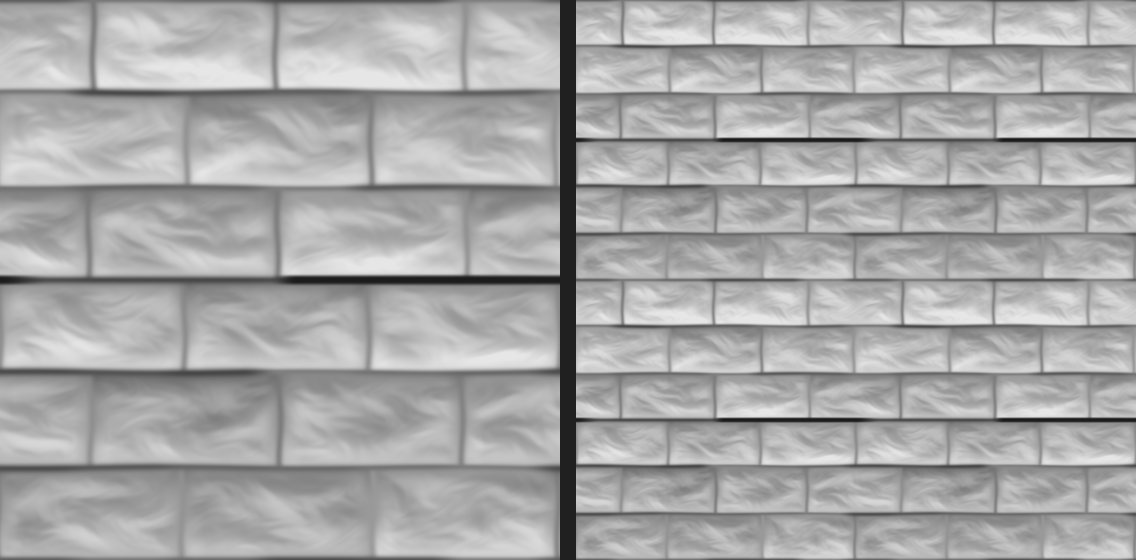
Left: one tile. Right: repeated 2 by 2.
Give the GLSL for this texture map, as a WebGL 2 fragment shader.

```glsl
#version 300 es
precision highp float;
// Soft grey hand-dressed stone blocks in running bond, three across and six down.
uniform vec2 u_resolution;
out vec4 fragColor;

const float TAU = 6.2831853;

float hash(vec2 p) {
    return fract(sin(dot(p, vec2(41.3, 289.1))) * 4375.85);
}

// Layered, gently folded sines: the worn bumps of a block face
float relief(vec2 p, vec2 seed) {
    float height = 0.0, amp = 1.0;
    vec2 q = p * vec2(3.4, 5.6) + seed * 40.0;
    for (int i = 0; i < 5; i++) {
        q += 0.32 * sin(q.yx * 1.2 + seed * TAU + float(i));
        height += amp * sin(q.x + 0.8 * sin(q.y * 0.9)) * cos(q.y + seed.x * 9.0);
        q = mat2(0.9, 0.436, -0.436, 0.9) * q * 1.6 + 2.7;
        amp *= 0.44;
    }
    return height;
}

// Darkness of a bed joint, varying by half block and wrapping across
float bedWear(float x, float joint) {
    float s = x * 6.0, cell = floor(s);
    float here = hash(vec2(mod(cell, 6.0), joint + 20.0));
    float next = hash(vec2(mod(cell + 1.0, 6.0), joint + 20.0));
    return mix(here, next, smoothstep(0.6, 1.0, fract(s)));
}

void main() {
    vec2 uv = gl_FragCoord.xy / u_resolution;

    // Nearly straight courses; whole waves let the edges meet
    float y = uv.y * 6.0 + 0.01 * sin(TAU * uv.x * 2.0 + 1.0) * sin(TAU * uv.y * 2.0)
            + 0.012 * sin(TAU * uv.y * 2.0);
    float row = mod(floor(y), 6.0);
    float x = uv.x * 3.0 + 0.5 * mod(row, 2.0) + 0.012
            + 0.014 * sin(TAU * uv.x + row * 2.1) + 0.005 * sin(TAU * uv.y * 7.0);
    vec2 id = vec2(mod(floor(x), 3.0), row);
    vec2 p = (fract(vec2(x, y)) - 0.5) * vec2(2.0, 1.0);
    vec2 edge = vec2(1.0, 0.5) - abs(p);
    vec2 seed = vec2(hash(id), hash(id + 7.3));

    // Relief lit from below and a little from the left
    float h = relief(p, seed);
    float slope = (h - relief(p + vec2(-0.02, -0.045), seed)) / 0.049;
    float inner = smoothstep(0.0, 0.25, min(edge.x, edge.y));
    float tone = 0.633 + 0.02 * row + 0.07 * (seed.y - 0.5);
    tone += inner * (0.095 * tanh(slope * 0.13) + 0.04 * h);

    // Rounded face: bright lower lip, shaded top and sides, each block its own
    tone += mix(0.05, 0.16, seed.x) * smoothstep(0.0, -0.42, p.y);
    tone -= mix(0.18, 0.08, seed.y) * smoothstep(0.1, 0.5, p.y);
    tone -= 0.05 * smoothstep(0.2, 0.0, edge.x);
    tone += 0.05 * smoothstep(-0.7, -0.93, p.x) * smoothstep(0.1, -0.4, p.y);

    // Faint upright joints of uneven depth
    float side = mod(floor(x + 0.5), 3.0);
    float upright = mix(0.46, 0.6, hash(vec2(side + 3.0, row + 50.0)));
    tone = mix(tone, upright, 0.85 * exp(-pow(edge.x / 0.04, 2.0)));

    // Bed joints: soft shadow, uneven in depth
    float joint = mod(floor(y + 0.5), 6.0);
    float wear = bedWear(uv.x, joint);
    float middle = 1.0 - step(0.5, abs(joint - 3.0));
    wear = mix(wear, 1.0, 0.8 * middle);
    float bed = exp(-pow(edge.y / mix(0.032, 0.045, wear), 2.0));
    tone = mix(tone, mix(0.5, 0.27, wear), bed);
    tone *= 1.0 - 0.16 * wear * step(0.0, p.y) * exp(-edge.y / 0.09) * (1.0 - bed);

    // One wide open gap along half of the middle bed, running on past the edge
    float open = middle * max(smoothstep(0.48, 0.53, uv.x), 1.0 - smoothstep(0.0, 0.09, uv.x));
    tone = mix(tone, 0.11, open * (1.0 - smoothstep(0.016, 0.072, edge.y)));

    fragColor = vec4(vec3(clamp(tone, 0.08, 0.9)), 1.0);
}
```
